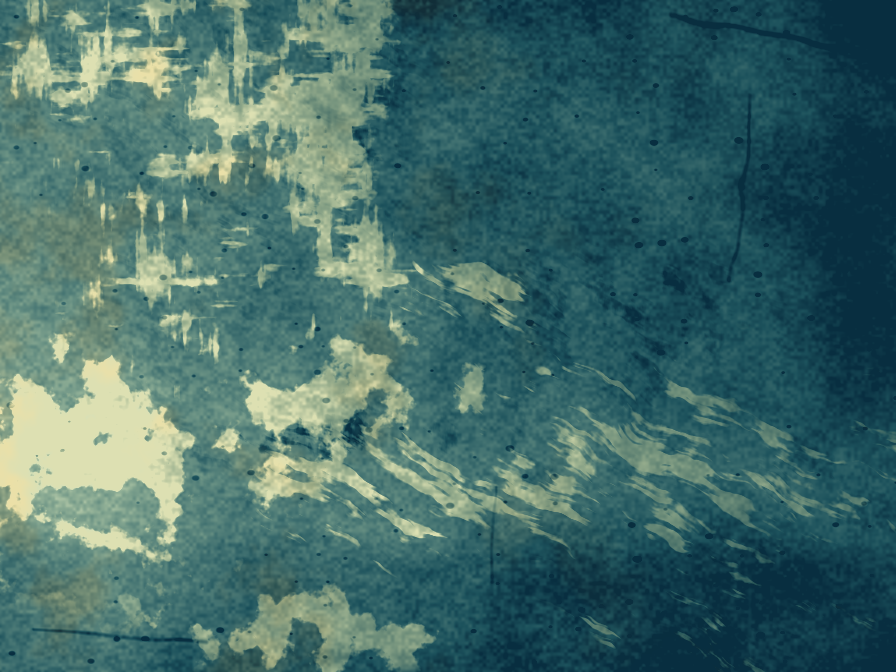
Write a WebGL 2 fragment shader that draws this texture.

```glsl
#version 300 es
precision highp float;
// Weathered teal plaster with scraped cream paint, brush streaks, pits and cracks.
uniform vec2 u_resolution;
out vec4 outColor;

#define FLAKE_SCALE 20.0
#define STREAK_SCALE 62.0
#define GRAIN_SCALE 190.0
#define GRAIN_AMOUNT 1.5
#define PAINT_GAIN 2.05
#define PAINT_EDGE 0.045
#define PAINT_THRESHOLD 0.745
#define BRUSH_ANGLE 0.5
#define PIT_CELLS 26.0

float hash(vec2 p) {
    vec3 q = fract(vec3(p.xyx) * 0.1031);
    q += dot(q, q.yzx + 33.33);
    return fract((q.x + q.y) * q.z);
}

float noise(vec2 p) {
    vec2 i = floor(p), f = fract(p);
    f = f * f * (3.0 - 2.0 * f);
    vec2 e = vec2(1.0, 0.0);
    return mix(mix(hash(i), hash(i + e), f.x),
               mix(hash(i + e.yx), hash(i + e.xx), f.x), f.y);
}

float fbm(vec2 p) {
    float sum = 0.0, amp = 0.5;
    for (int i = 0; i < 5; i++) {
        sum += amp * noise(p);
        p = mat2(1.62, 1.18, -1.18, 1.62) * p + 17.3;
        amp *= 0.55;
    }
    return sum * 0.95;
}

// Keeps its stretch direction: octaves are scaled without rotation.
float streaks(vec2 p) {
    return 0.5 * noise(p) + 0.3 * noise(p * 2.1 + 9.2) + 0.2 * noise(p * 4.3 + 31.7);
}

float blob(vec2 p, vec2 center, vec2 radius) {
    vec2 d = (p - center) / radius;
    return exp(-dot(d, d));
}

float crack(vec2 p, vec2 a, vec2 b, float width) {
    p += 0.012 * (vec2(noise(p * 22.0), noise(p * 22.0 + 40.0)) - 0.5);
    vec2 d = b - a;
    float t = clamp(dot(p - a, d) / dot(d, d), 0.0, 1.0);
    return smoothstep(width, 0.0, length(p - a - d * t)) * (0.45 + 0.55 * noise(p * 30.0));
}

// Small round holes, one per chosen cell.
float pits(vec2 p) {
    vec2 g = p * PIT_CELLS, id = floor(g);
    float pick = hash(id + 71.0);
    vec2 center = 0.25 + 0.5 * vec2(hash(id + 3.0), hash(id + 8.0));
    float radius = mix(0.04, 0.13, pow(hash(id + 5.0), 3.0));
    float d = length((fract(g) - center) * vec2(0.8, 1.1));
    return step(0.72, pick) * smoothstep(radius + 0.04, radius - 0.03, d);
}

float paintMask(float pattern, float density) {
    float edge = PAINT_THRESHOLD - 0.29 * min(density, 1.25);
    return smoothstep(-PAINT_EDGE, PAINT_EDGE, pattern - edge) * smoothstep(0.03, 0.25, density);
}

vec3 ramp(float tone) {
    vec3 c[6] = vec3[6](vec3(0.03, 0.18, 0.25), vec3(0.11, 0.32, 0.36), vec3(0.25, 0.44, 0.44),
                        vec3(0.40, 0.56, 0.51), vec3(0.57, 0.69, 0.59), vec3(0.83, 0.88, 0.73));
    tone = clamp(tone, 0.0, 4.999);
    int i = int(tone);
    return mix(c[i], c[i + 1], fract(tone));
}

void main() {
    vec2 p = gl_FragCoord.xy / u_resolution.y;
    float x = p.x * u_resolution.y / u_resolution.x;
    vec2 w = p + 0.07 * (vec2(fbm(p * 5.0), fbm(p * 5.0 + 50.0)) - 0.5);

    // Broad light: glow at the left, shade at the right and the rim
    float glow = blob(w, vec2(0.05, 0.33), vec2(0.42, 0.17));
    float tone = mix(2.65, 0.95, smoothstep(0.08, 0.72, x)) + 0.9 * glow;
    tone += 0.55 * blob(w, vec2(0.95, 0.32), vec2(0.4, 0.16));
    tone -= 0.75 * smoothstep(0.78, 1.0, x) * smoothstep(0.05, 0.5, p.y);
    tone -= 0.55 * smoothstep(0.22, 0.15, w.y) + 0.5 * smoothstep(0.8, 1.05, p.y);
    tone -= 0.5 * smoothstep(0.08, 0.0, p.y);
    tone += 2.1 * (fbm(p * 7.0 + 4.0) - 0.5);

    // Where paint survives: upright drags, slanted brushing, loose flakes
    float upright = blob(w, vec2(0.53, 0.78), vec2(0.08, 0.27))
                  + 0.95 * blob(w, vec2(0.36, 0.88), vec2(0.14, 0.12))
                  + 0.8 * blob(w, vec2(0.12, 0.93), vec2(0.14, 0.13))
                  + 0.65 * blob(w, vec2(0.28, 0.58), vec2(0.17, 0.2));
    float slanted = 0.95 * blob(w, vec2(0.70, 0.565), vec2(0.11, 0.055))
                  + 0.85 * blob(w, vec2(0.60, 0.27), vec2(0.24, 0.09))
                  + 0.75 * blob(w, vec2(0.98, 0.36), vec2(0.26, 0.11))
                  + 0.75 * blob(w, vec2(1.15, 0.24), vec2(0.24, 0.09))
                  + 0.6 * blob(w, vec2(1.12, 0.05), vec2(0.25, 0.05));
    float loose = 1.15 * blob(w, vec2(0.08, 0.33), vec2(0.32, 0.14))
                + 1.05 * blob(w, vec2(0.53, 0.41), vec2(0.16, 0.07))
                + 0.9 * blob(w, vec2(0.46, 0.06), vec2(0.18, 0.055));

    vec2 along = vec2(cos(BRUSH_ANGLE), -sin(BRUSH_ANGLE));
    vec2 q = vec2(dot(w, along), dot(w, vec2(-along.y, along.x)));
    float flakes = fbm(p * FLAKE_SCALE);
    float weave = max(streaks(p * vec2(STREAK_SCALE, 9.0)), streaks(p * vec2(9.0, STREAK_SCALE)) - 0.06);
    float brush = streaks(q * vec2(12.0, STREAK_SCALE * 1.2));
    float paint = max(paintMask(mix(flakes, weave, 0.45), upright),
                  max(paintMask(mix(flakes, brush, 0.55), slanted), paintMask(flakes, loose)));
    tone += paint * mix(PAINT_GAIN, 1.35, smoothstep(0.4, 0.95, x)) * (0.75 + 0.5 * noise(p * 45.0));

    // Blue scuffs down to the undercoat
    float scuff = smoothstep(0.52, 0.64, mix(fbm(p * vec2(30.0, 17.0) + 80.0), brush, 0.4));
    float scuffArea = 0.8 * min(upright, 1.0) + 1.7 * blob(w, vec2(0.48, 0.345), vec2(0.17, 0.035))
                    + 0.7 * blob(w, vec2(0.95, 0.55), vec2(0.2, 0.1)) + 0.5 * min(slanted, 1.0);
    tone -= 1.2 * scuff * scuffArea * (1.0 - 0.6 * paint);

    // Fine grain, pits and cracks
    float grain = 0.6 * noise(p * GRAIN_SCALE) + 0.4 * noise(p * GRAIN_SCALE * vec2(0.4, 0.7) + 13.0);
    tone += GRAIN_AMOUNT * (grain - 0.5) * mix(1.0, 0.7, smoothstep(0.5, 1.0, x));
    float cracks = crack(p, vec2(1.0, 0.975), vec2(1.34, 0.91), 0.006)
                 + 0.7 * crack(p, vec2(1.12, 0.86), vec2(1.09, 0.58), 0.005)
                 + 0.7 * crack(p, vec2(0.735, 0.27), vec2(0.737, 0.13), 0.004)
                 + crack(p, vec2(0.05, 0.063), vec2(0.31, 0.048), 0.005);
    tone -= 1.8 * cracks + 1.7 * pits(p);

    // Warm stains over the cool ramp
    vec3 color = ramp(tone);
    color += vec3(0.06, 0.0, -0.045) * smoothstep(0.5, 0.75, fbm(p * 9.0 + 23.0)) * smoothstep(0.9, 0.2, x);
    color += vec3(0.035, 0.0, -0.03) * paint;
    outColor = vec4(color, 1.0);
}
```
